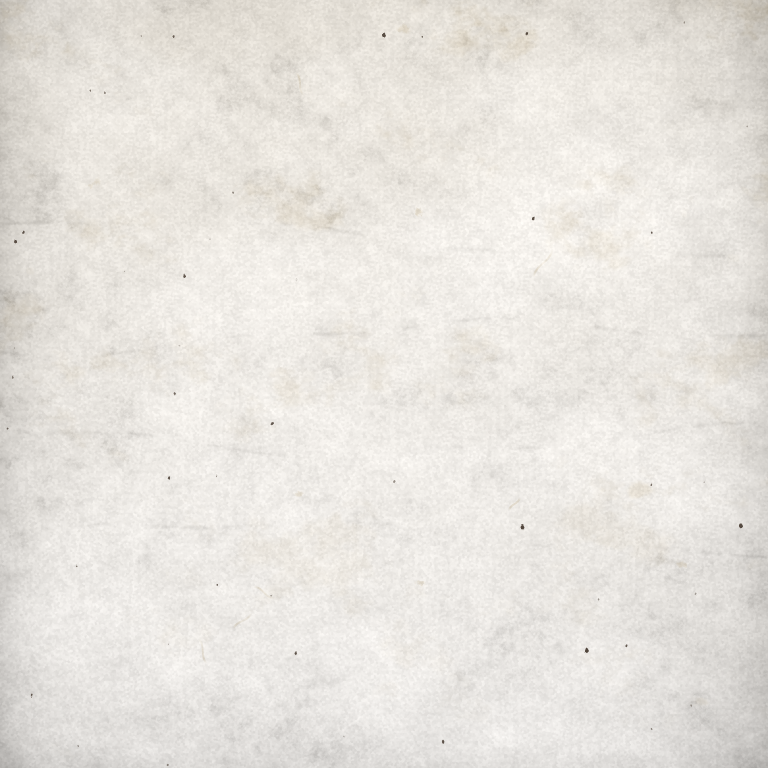
Give the GLSL for this texture, as a three.js fragment shader.

```glsl
varying vec2 vUv;

const vec3 PAPER = vec3(0.946, 0.938, 0.929);
const vec3 AGE_TINT = vec3(0.003, 0.012, 0.032);
const vec3 STAIN_TINT = vec3(0.10, 0.13, 0.19);
const vec3 SPECK_COLOR = vec3(0.24, 0.19, 0.15);

vec2 hash2(vec2 p) {
  vec2 q = vec2(dot(p, vec2(127.1, 311.7)), dot(p, vec2(269.5, 183.3)));
  return fract(sin(q) * 43758.545);
}

// Smooth cellular noise: random cell values blended by distance
float cellular(vec2 p) {
  vec2 cell = floor(p);
  vec2 local = fract(p);
  float total = 0.0;
  float weights = 0.0;
  for (int y = -1; y <= 1; y++) {
    for (int x = -1; x <= 1; x++) {
      vec2 offset = vec2(float(x), float(y));
      vec2 point = hash2(cell + offset);
      vec2 d = offset + point - local;
      float w = exp(-5.0 * dot(d, d));
      total += w * hash2(cell + offset + 57.3).x;
      weights += w;
    }
  }
  return total / weights;
}

float clouds(vec2 p) {
  float total = 0.0;
  float amplitude = 1.0;
  float weights = 0.0;
  for (int i = 0; i < 5; i++) {
    total += amplitude * cellular(p);
    weights += amplitude;
    amplitude *= 0.65;
    p = mat2(0.8, 0.6, -0.6, 0.8) * p * 2.03 + 17.7;
  }
  return total / weights;
}

// Darkening toward the borders, strongest at the sides
float vignette(vec2 p) {
  vec2 c = p - 0.5;
  float sides = 0.11 * exp(-p.x / 0.04) + 0.10 * exp(-(1.0 - p.x) / 0.055);
  float ends = 0.07 * exp(-p.y / 0.05) + 0.03 * exp(-(1.0 - p.y) / 0.05);
  return sides + ends + 0.26 * pow(dot(c, c), 2.0);
}

// Scattered dark flecks, at most one per grid cell
float specks(vec2 p, float grid, float chance, float rough) {
  vec2 cell = floor(p * grid);
  vec2 center = (cell + 0.2 + 0.6 * hash2(cell + 5.1)) / grid;
  vec2 rnd = hash2(cell + 91.7);
  float radius = 0.0006 + 0.0028 * pow(rnd.y, 5.0);
  float d = length((p - center) * vec2(1.0, 0.75)) + rough * 0.002;
  float strength = 0.35 + 0.6 * rnd.y;
  return step(rnd.x, chance) * strength * (1.0 - smoothstep(radius - 0.0006, radius + 0.001, d));
}

// Short bent strand around a center
float strand(vec2 p, vec2 center, float angle, float halfLength, float width) {
  vec2 q = p - center;
  q = vec2(cos(angle) * q.x + sin(angle) * q.y, cos(angle) * q.y - sin(angle) * q.x);
  q.y += 0.15 * halfLength * sin(2.5 * q.x / halfLength);
  float along = 1.0 - smoothstep(0.5 * halfLength, halfLength, abs(q.x));
  return along * (1.0 - smoothstep(0.2 * width, width, abs(q.y)));
}

// Long faint wrinkle that follows layered sines
float crease(vec2 p, float height, float seed) {
  float line = height + 0.020 * sin(5.0 * p.x + seed) + 0.006 * sin(17.0 * p.x + 2.0 * seed);
  return exp(-pow((p.y - line) / 0.0025, 2.0));
}

void main() {
  vec2 p = vUv;
  float broad = clouds(p * vec2(2.6, 4.2) + 3.4);
  float mottle = clouds(p * vec2(15.0, 20.0) + 41.0);
  float fine = clouds(p * 70.0 + 9.0);
  float grain = cellular(p * 370.0);

  // Paper tone, warmer toward the top
  float shade = vignette(p) * (0.7 + 0.6 * mottle);
  shade += 0.11 * (broad - 0.5) + 0.07 * (mottle - 0.5) + 0.06 * (fine - 0.5);
  shade += 0.06 * smoothstep(0.56, 0.8, mix(mottle, fine, 0.45)) * smoothstep(0.4, 0.65, broad);
  shade += 0.065 * (grain - 0.5);
  vec3 color = PAPER - shade - AGE_TINT * (0.1 + 0.9 * p.y) * (0.4 + 1.2 * broad);

  // Diffuse brown blemishes
  float blemish = smoothstep(0.57, 0.78, clouds(p * vec2(9.0, 12.0) + 83.0));
  color -= STAIN_TINT * blemish * (0.2 + 0.5 * fine) * (0.25 + 0.75 * p.y);

  // Soft spots and strands
  for (int i = 0; i < 16; i++) {
    float id = float(i);
    vec2 center = hash2(vec2(id, 12.3));
    vec2 rnd = hash2(vec2(id, 47.9));
    float d = length((p - center) * vec2(0.8, 1.1)) + 0.022 * (fine - 0.5);
    float radius = 0.005 + 0.012 * rnd.y * rnd.y;
    color -= STAIN_TINT * 0.65 * rnd.x * (1.0 - smoothstep(0.2 * radius, radius, d));
    vec2 root = hash2(vec2(id, 71.5));
    float fibre = strand(p, root, 6.283 * rnd.x, 0.008 + 0.022 * rnd.y, 0.0022);
    color += fibre * (mod(id, 3.0) < 1.0 ? -0.9 * STAIN_TINT * fine : vec3(0.018));
  }

  // Wrinkles, broken up by the mottling
  for (int i = 0; i < 4; i++) {
    float id = float(i);
    float gap = smoothstep(0.46, 0.66, mottle);
    color -= 0.045 * gap * crease(p, 0.3 + 0.13 * id, 2.3 * id);
  }

  float flecks = max(specks(p, 15.0, 0.22, grain - 0.5), specks(p + 0.37, 9.0, 0.18, grain - 0.5));
  color = mix(color, SPECK_COLOR, flecks);
  gl_FragColor = vec4(clamp(color, 0.0, 1.0), 1.0);
}
```
